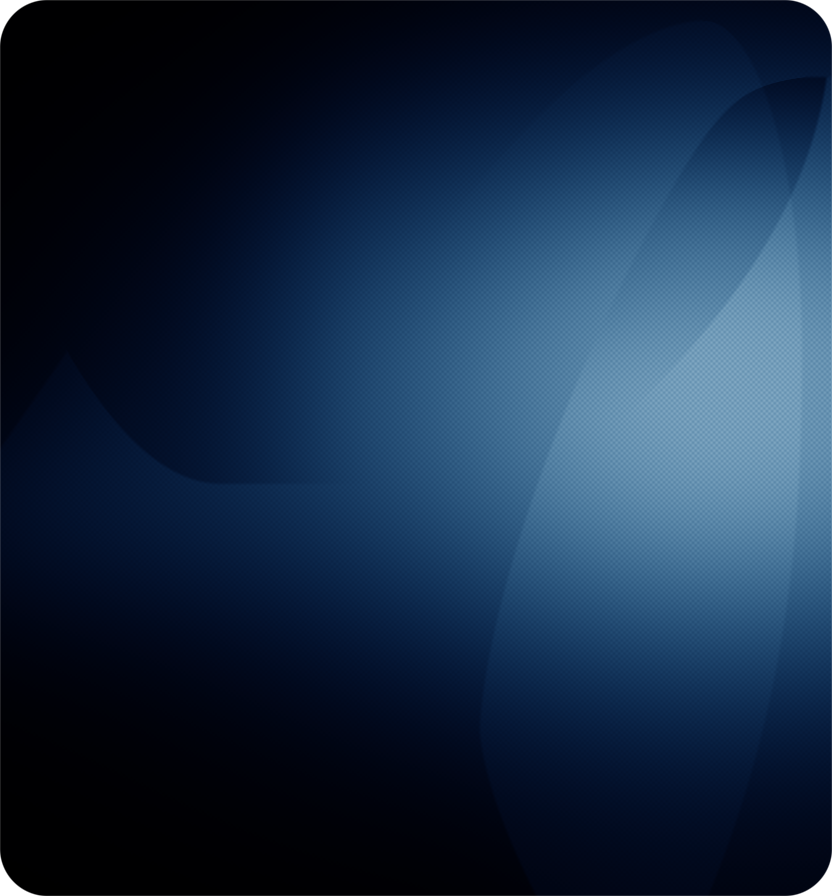
Give the GLSL for this background, as a Shadertoy shader.

```glsl
const vec3 TONE_CURVE = vec3(2.5, 1.53, 1.0);
const vec3 PAGE_COLOR = vec3(1.0);
const float CORNER_RADIUS = 0.053;
const float EDGE_SOFTNESS = 0.0025;

const vec2 GLOW_CENTER = vec2(0.833, 0.570);
const vec2 GLOW_SPREAD = vec2(0.592, 0.358);
const float GLOW_TOP_SPREAD = 0.332;
const float GLOW_FALLOFF = 1.25;
const float GLOW_LEVEL = 0.66;

const vec2 HAZE_CENTER = vec2(0.07, 0.425);
const vec2 HAZE_SPREAD = vec2(0.26, 0.14);
const float HAZE_LEVEL = 0.09;

const float RIBBON_GAIN = 0.04;
const float ARC_GAIN = 0.03;
const float BOWL_SHADE = 0.30;
const float WEAVE_COUNT = 170.0;
const float WEAVE_DEPTH = 0.05;
const float TAU = 6.28318;

float inside(float distanceIn) {
    return smoothstep(-EDGE_SOFTNESS, EDGE_SOFTNESS, distanceIn);
}

float bell(vec2 offset, vec2 spread, float falloff) {
    vec2 q = offset / spread;
    return exp(-pow(dot(q, q), falloff));
}

float roundedBox(vec2 p, vec2 halfSize, float radius) {
    vec2 q = abs(p) - halfSize + radius;
    return length(max(q, 0.0)) + min(max(q.x, q.y), 0.0) - radius;
}

// Tall ribbon on the right, leaning towards the upper corner
float ribbonMask(vec2 p) {
    float rise = p.y - 0.186;
    float bend = rise > 0.0 ? 0.443 : 0.79;
    float flare = 0.09 / (1.0 + 80.0 * max(0.914 - p.y, 0.0));
    float leftEdge = 0.534 + bend * pow(abs(rise), 1.5) + flare;
    return inside(p.x - leftEdge) * inside(0.914 - p.y);
}

// Sweep that splits the upper part of the ribbon
float sweepMask(vec2 p) {
    float drop = max(0.974 - p.y, 0.0);
    return inside(p.x - 0.927 + 1.19 * drop * drop);
}

// Large arc with a rounded top and a long right flank
float arcMask(vec2 p) {
    float rise = p.y - 0.609;
    float h = min(max(rise, 0.0) / 0.368, 1.0);
    float crown = 0.11 * (1.0 - sqrt(1.0 - h * h));
    float flank = 0.344 * pow(max(-rise, 0.0), 2.4);
    float rightEdge = 0.895 - crown - flank;
    float topEdge = 0.977 - 1.92 * pow(max(0.784 - p.x, 0.0), 1.7);
    return inside(rightEdge - p.x) * inside(topEdge - p.y);
}

// Dark bowl on the left and the slanted shade beside it
float bowlMask(vec2 p) {
    float reach = max(0.247 - p.x, 0.0);
    float bowl = inside(p.y - 0.460 - 5.0 * reach * reach);
    float slant = inside((p.y - 0.499 - 1.45 * p.x) * 0.57);
    slant *= 1.0 - smoothstep(0.06, 0.12, p.x);
    return max(bowl * (1.0 - smoothstep(0.16, 0.42, p.x)), slant);
}

float lightLevel(vec2 p) {
    // Soft light sources
    vec2 spread = GLOW_SPREAD;
    if (p.y > GLOW_CENTER.y) spread.y = GLOW_TOP_SPREAD;
    float level = GLOW_LEVEL * bell(p - GLOW_CENTER, spread, GLOW_FALLOFF);
    level += HAZE_LEVEL * bell(p - HAZE_CENTER, HAZE_SPREAD, 1.0);

    // Translucent layers
    float ribbon = ribbonMask(p);
    float veil = ribbon * (1.0 - sweepMask(p)) * smoothstep(0.52, 0.70, p.y);
    level += RIBBON_GAIN * ribbon;
    level -= veil * (0.06 + 0.06 * smoothstep(0.75, 0.93, p.y));
    level += ARC_GAIN * arcMask(p) * smoothstep(0.45, 0.80, p.x);
    level *= 1.0 - BOWL_SHADE * bowlMask(p);

    // Darkened upper left
    level *= 1.0 - 0.5 * smoothstep(0.35, 1.0, p.y - p.x);
    return max(level, 0.0);
}

void mainImage(out vec4 fragColor, in vec2 fragCoord) {
    vec2 p = fragCoord / iResolution.y;
    vec2 halfSize = 0.5 * iResolution.xy / iResolution.y;

    // Fine woven surface
    vec2 wave = cos(TAU * WEAVE_COUNT * p);
    float level = lightLevel(p) * (1.0 + WEAVE_DEPTH * wave.x * wave.y);
    vec3 color = pow(vec3(level), TONE_CURVE);

    // Rounded panel
    float panel = roundedBox(p - halfSize, halfSize, CORNER_RADIUS);
    color = mix(color, PAGE_COLOR, smoothstep(-0.001, 0.001, panel));
    fragColor = vec4(color, 1.0);
}
```
